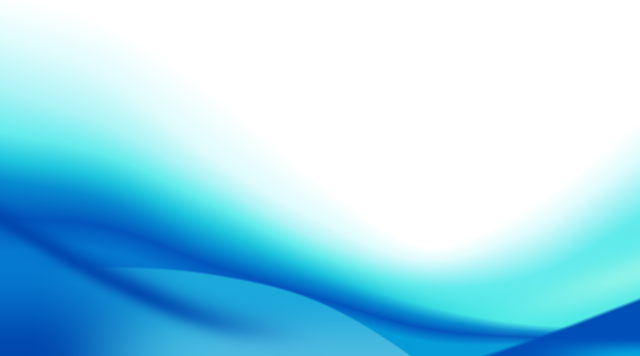
This background is drawn by a WebGL 2 fragment shader. Its source:

```glsl
#version 300 es
precision highp float;
// Silky blue waves sweeping under a white sky.
// A vertical colour ramp follows a family of smooth level curves;
// a rounded swell, two dark ribbons and a pale glow are layered above it.

#define EDGE_SOFTNESS 0.005
#define RIBBON_ABOVE 0.036
#define RIBBON_BELOW 0.026
#define GLOW_WIDTH 0.055
#define GLOW_STRENGTH 0.65
#define DEEP vec3(0.00, 0.28, 0.68)
#define AZURE vec3(0.02, 0.47, 0.81)
#define AQUA vec3(0.11, 0.66, 0.86)
#define TURQUOISE vec3(0.28, 0.91, 0.90)

uniform vec2 u_resolution;
out vec4 fragColor;

// Smooth height at x through seven evenly spaced control heights.
float curve(float x, float k[7]) {
    float s = clamp(x, 0.0, 0.9999) * 6.0;
    int i = int(s);
    float t = s - float(i);
    float b = k[i], c = k[i + 1];
    float a = i > 0 ? k[i - 1] : 2.0 * b - c;
    float d = i < 5 ? k[i + 2] : 2.0 * c - b;
    return b + 0.5 * t * (c - a + t * (2.0 * a - 5.0 * b + 4.0 * c - d
         + t * (3.0 * (b - c) + d - a)));
}

// Blend to the next colour while descending between two levels.
vec3 descend(vec3 from, vec3 to, float top, float bottom, float y) {
    return mix(from, to, clamp((top - y) / (top - bottom), 0.0, 1.0));
}

// Sky falling through cyan to a dark crest and the body below it.
vec3 backdrop(vec2 p) {
    float sky   = curve(p.x, float[7](1.02, 0.93, 0.74, 0.488, 0.308, 0.425, 0.66));
    float mist  = curve(p.x, float[7](0.894, 0.777, 0.554, 0.378, 0.268, 0.354, 0.554));
    float pale  = curve(p.x, float[7](0.754, 0.648, 0.484, 0.324, 0.237, 0.296, 0.479));
    float cyan  = curve(p.x, float[7](0.629, 0.563, 0.425, 0.282, 0.197, 0.225, 0.385));
    float teal  = curve(p.x, float[7](0.554, 0.495, 0.362, 0.235, 0.141, 0.088, 0.082));
    float blue  = curve(p.x, float[7](0.495, 0.437, 0.303, 0.200, 0.108, 0.068, 0.061));
    float crest = curve(p.x, float[7](0.390, 0.362, 0.254, 0.162, 0.077, 0.052, 0.045));
    float body  = curve(p.x, float[7](0.296, 0.296, 0.190, 0.120, 0.040, 0.030, 0.020));

    float right = smoothstep(0.5, 0.8, p.x);
    vec3 tealColor = mix(vec3(0.12, 0.77, 0.87), TURQUOISE, right);
    vec3 c = vec3(1.0);
    c = descend(c, vec3(0.87, 0.985, 0.99), sky, mist, p.y);
    c = descend(c, vec3(0.67, 0.955, 0.965), mist, pale, p.y);
    c = descend(c, vec3(0.39, 0.92, 0.925), pale, cyan, p.y);
    c = descend(c, tealColor, cyan, teal, p.y);
    c = descend(c, vec3(0.03, 0.55, 0.82), teal, blue, p.y);
    c = descend(c, vec3(0.01, 0.34, 0.74), blue, crest, p.y);
    vec3 bodyColor = mix(AZURE, vec3(0.02, 0.61, 0.85), smoothstep(0.4, 0.65, p.x));
    return descend(c, bodyColor, crest, body, p.y);
}

// Translucent swell: deep at the left, paler towards its foot.
vec3 swellColor(vec2 p) {
    vec3 left = mix(DEEP, AZURE, smoothstep(0.0, 0.25, p.y));
    vec3 c = mix(left, AQUA, smoothstep(0.04, 0.32, p.x));
    float foot = smoothstep(0.17, 0.0, p.y) * smoothstep(0.08, 0.36, p.x);
    return mix(c, vec3(0.32, 0.74, 0.88), foot * 0.85);
}

void main() {
    vec2 p = gl_FragCoord.xy / u_resolution;
    float soft = max(EDGE_SOFTNESS, 1.0 / u_resolution.y);
    vec3 color = backdrop(p);

    // Pale glow rising to the right
    float glow = (p.y - 0.14 - 0.58 * (p.x - 0.833)) / GLOW_WIDTH;
    color = mix(color, vec3(0.66, 0.97, 0.91),
                GLOW_STRENGTH * exp(-glow * glow) * smoothstep(0.72, 1.0, p.x));

    // Rounded swell at the lower left
    float swell = curve(p.x, float[7](0.230, 0.249, 0.228, 0.150, -0.033, -0.30, -0.60));
    color = mix(color, swellColor(p), smoothstep(-soft, soft, swell - p.y));

    // Dark ribbon sinking from the left edge
    float ribbon = p.y - curve(p.x, float[7](0.385, 0.218, 0.099, 0.052, 0.014, -0.02, -0.05));
    ribbon /= (ribbon > 0.0 ? RIBBON_ABOVE : RIBBON_BELOW) + 0.03 * p.x;
    float fade = 1.0 - smoothstep(0.2, 0.52, p.x);
    color = mix(color, DEEP, 0.92 * fade * exp(-ribbon * ribbon));

    // Crisp ribbon climbing to the right edge, lit from below
    float climb = curve(p.x, float[7](-0.40, -0.30, -0.20, -0.13, -0.05, 0.049, 0.162));
    float lit = smoothstep(0.055, 0.0, p.y) * smoothstep(0.8, 1.0, p.x);
    vec3 climbColor = mix(vec3(0.0, 0.31, 0.72), vec3(0.02, 0.64, 0.87), lit);
    color = mix(color, climbColor, smoothstep(-soft, 2.0 * soft, climb - p.y));

    fragColor = vec4(color, 1.0);
}
```
